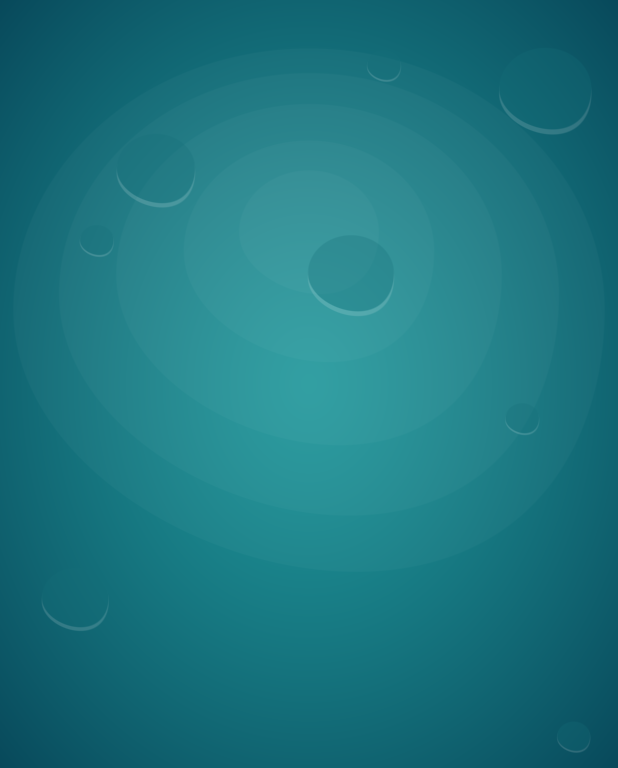
Give the GLSL for this background, as a Shadertoy shader.

```glsl
// Teal backdrop with a soft central glow, nested translucent egg-shaped halos
// and a few bubbles. Halos and bubbles share one egg distance function;
// each bubble is a tinted egg with a pale crescent along its lower edge.

#define GLOW_COLOR  vec3(0.125, 0.59, 0.605)
#define EDGE_COLOR  vec3(0.03, 0.285, 0.355)
#define BUBBLE_TINT vec3(0.08, 0.43, 0.47)
#define GLOW_FALLOFF 1.25
#define HALO_ALPHA 0.028
#define TINT_ALPHA 0.28
#define RIM_ALPHA 0.15
#define RIM_WIDTH 0.11
#define EGG_RATIO 0.885
#define EGG_LEAN 0.16

// Approximate signed distance to an egg whose lower half leans right.
float eggDistance(vec2 p, float radius) {
    float y = p.y / (radius * EGG_RATIO);
    float low = min(y, 0.0);
    float x = p.x / radius - EGG_LEAN * low * low;
    return (length(vec2(x, y)) - 1.0) * radius;
}

// Antialiased coverage of the egg's interior.
float eggMask(vec2 p, float radius) {
    float pixel = 1.0 / iResolution.y;
    return 1.0 - smoothstep(-pixel, pixel, eggDistance(p, radius));
}

// Radial glow that stretches with the canvas.
vec3 backdrop(vec2 uv) {
    float d = length(uv - 0.5) / 0.7071;
    return mix(GLOW_COLOR, EDGE_COLOR, pow(d, GLOW_FALLOFF));
}

// Halos climb as they shrink.
vec3 addHalos(vec3 color, vec2 p, float middle) {
    float radii[5] = float[5](0.385, 0.3255, 0.251, 0.163, 0.091);
    for (int i = 0; i < 5; i++) {
        vec2 center = vec2(middle, 0.729 - 0.345 * radii[i]);
        color = mix(color, vec3(1.0), HALO_ALPHA * eggMask(p - center, radii[i]));
    }
    return color;
}

// Each bubble holds its centre and radius.
vec3 addBubbles(vec3 color, vec2 p) {
    vec3 bubbles[8] = vec3[8](
        vec3(0.203, 0.775, 0.051), vec3(0.457, 0.638, 0.056),
        vec3(0.710, 0.878, 0.060), vec3(0.500, 0.913, 0.022),
        vec3(0.126, 0.685, 0.022), vec3(0.680, 0.453, 0.022),
        vec3(0.098, 0.217, 0.0435), vec3(0.747, 0.039, 0.0215));
    for (int i = 0; i < 8; i++) {
        float radius = bubbles[i].z;
        vec2 q = p - bubbles[i].xy;
        float body = eggMask(q, radius);
        float inner = eggMask(q - vec2(0.0, RIM_WIDTH * radius), radius);
        float rim = body * (1.0 - inner);
        color = mix(color, BUBBLE_TINT, TINT_ALPHA * inner);
        color = mix(color, vec3(1.0), RIM_ALPHA * rim);
    }
    return color;
}

void mainImage(out vec4 fragColor, in vec2 fragCoord) {
    vec2 uv = fragCoord / iResolution.xy;
    vec2 p = fragCoord / iResolution.y;
    float middle = 0.5 * iResolution.x / iResolution.y;
    vec3 color = backdrop(uv);
    color = addHalos(color, p, middle);
    color = addBubbles(color, p);
    fragColor = vec4(color, 1.0);
}
```
